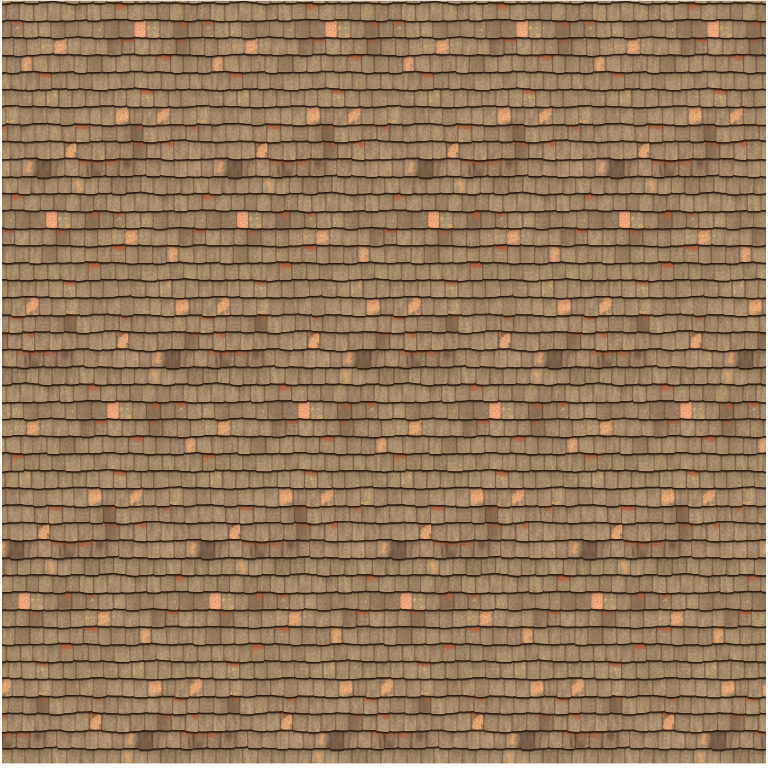
This texture is drawn by a Shadertoy shader. Its source:

```glsl
// Weathered clay roof tiles: wavy overlapping courses with dark shadow lines.
// A cell of 14 tiles by 11 courses repeats 4 by 4; each course slides sideways
// from cell to cell, and periodic gradient noise adds streaks, stains and chips.

#define CELLS 4.0
#define TILES 14.0
#define COURSES 11
#define WAVE 0.13
#define TILE_STEP 0.08
#define SHADOW_DEPTH 0.13
#define STREAKS 0.17
#define GRAIN 0.15
#define FRAME_LOW vec2(0.0026, 0.0060)
#define FRAME_HIGH vec2(0.9974, 0.9990)

const vec3 CLAY = vec3(0.71, 0.58, 0.46);
const vec3 OLIVE = vec3(0.65, 0.56, 0.42);
const vec3 UMBER = vec3(0.36, 0.27, 0.21);
const vec3 SHADOW = vec3(0.15, 0.09, 0.06);
const vec3 APRICOT = vec3(0.93, 0.65, 0.48);
const vec3 OCHRE = vec3(0.84, 0.65, 0.41);
const vec3 RUST = vec3(0.76, 0.40, 0.25);
const vec3 FRAME = vec3(0.99, 0.98, 0.97);

// Per course: first tile edge, slide in every second cell, wear, bare clay
const float START[COURSES] = float[](0.3, 9.6, 3.8, 1.3, 6.7, 2.2, 11.3, 8.4, 4.6, 1.6, 5.1);
const float SLIDE[COURSES] = float[](6.4, 7.5, 5.2, 10.7, 3.6, 8.3, 4.4, 9.1, 3.8, 9.45, 5.6);
const float WEAR[COURSES] = float[](0.2, 0.5, 0.6, 0.45, 0.15, 0.15, 0.5, 0.65, 0.6, 1.0, 0.15);
const float BARE[COURSES] = float[](0.0, 1.0, 0.6, 0.5, 0.0, 0.0, 0.6, 0.0, 0.6, 0.4, 0.3);

float wrap(float a, float n) { return a - n * floor((a + 0.5) / n); }

float hash(vec2 p) {
    vec3 q = fract(p.xyx * 0.1031);
    q += dot(q, q.yzx + 33.33);
    return fract((q.x + q.y) * q.z);
}

float corner(vec2 cell, vec2 offset, vec2 f, float period) {
    vec2 c = cell + offset;
    float angle = 6.2832 * hash(vec2(wrap(c.x, period), c.y) + 7.0);
    return dot(vec2(cos(angle), sin(angle)), f - offset);
}

// Gradient noise that repeats along x
float noise(vec2 p, float period) {
    vec2 i = floor(p), f = p - i;
    vec2 s = f * f * (3.0 - 2.0 * f);
    return mix(mix(corner(i, vec2(0, 0), f, period), corner(i, vec2(1, 0), f, period), s.x),
               mix(corner(i, vec2(0, 1), f, period), corner(i, vec2(1, 1), f, period), s.x), s.y);
}

int courseOf(int row) { return (row + COURSES) % COURSES; }

// Position along a course, in tiles of slightly uneven width
float along(float x, int row) {
    int k = courseOf(row);
    int band = (row + 2 * COURSES) / COURSES - 2;
    float odd = float((band + 2) % 2);
    float u = x - START[k] - odd * SLIDE[k] + float(band) - odd;
    return u + 0.2 * noise(vec2(u + 0.5, float(k) * 20.0 + 0.4), TILES);
}

// How far the lower edge of a course hangs into the next one
float overhang(float x, int row) {
    float u = along(x, row), k = float(courseOf(row));
    float id = wrap(floor(u), TILES), side = abs(fract(u) - 0.5);
    float stepDown = TILE_STEP * (hash(vec2(id, k + 40.0)) - 0.5);
    return 0.11 + WAVE * noise(vec2(u * 0.5, k * 20.0 + 9.5), TILES * 0.5)
         + stepDown - 0.25 * pow(side, 3.0);
}

vec3 tileColor(vec2 p, int row, float pixel) {
    int k = courseOf(row);
    float u = along(p.x, row), v = p.y - float(row), seed = float(k) * 20.0;
    float id = wrap(floor(u), TILES), f = fract(u), wear = WEAR[k];
    float tint = hash(vec2(id, seed)), chance = hash(vec2(id + 31.0, seed));
    float streak = noise(vec2(u * 4.0, v * 1.3 + seed), TILES * 4.0);
    float grain = noise(vec2(u * 7.0, v * 8.0 + seed), TILES * 7.0);
    float blotch = noise(vec2(u * 2.0, v * 2.5 + seed + 5.0), TILES * 2.0);

    // Body, streaks and dark stains
    vec3 color = mix(CLAY, OLIVE, mix(tint, 1.0 - wear, 0.5));
    color *= 0.97 + 0.14 * (tint - 0.5) + STREAKS * streak + GRAIN * grain;
    float damp = noise(vec2(u * 0.5, seed + 3.3), TILES * 0.5) + 0.5 * streak + 0.5 * (chance - 0.5);
    color = mix(color, UMBER, wear * 0.75 * smoothstep(0.0, 0.6, damp));

    // Rusty chips near the head of some tiles
    float chip = step(1.0 - 0.28 * wear, chance) * smoothstep(0.55, 0.2, v + 0.5 * blotch);
    color = mix(color, RUST, 0.8 * chip);

    // Bare clay: one marked tile per course plus a few stray flakes
    float radius = length(vec2(f - 0.5, v - 0.6));
    float marked = id < 0.5 || (k == 6 && abs(id - 11.0) < 0.5) ? BARE[k] : 0.0;
    float flake = smoothstep(0.12, -0.1, radius - 0.75 * marked + 0.5 * blotch + 0.4 * grain);
    flake *= step(0.01, marked);
    flake = max(flake, 0.6 * step(0.9, tint) * smoothstep(0.2, 0.45, blotch + 0.4 * grain));
    color = mix(color, mix(OCHRE, APRICOT, marked) * (1.0 + 0.2 * grain), flake);

    // Joints between neighbours
    float joint = 1.0 - smoothstep(0.0, 0.04 + pixel, min(f, 1.0 - f));
    return mix(color, UMBER, joint * (0.25 + 0.4 * chance));
}

void mainImage(out vec4 fragColor, in vec2 fragCoord) {
    vec2 uv = fragCoord / iResolution.xy;
    vec2 size = CELLS * vec2(TILES, float(COURSES));
    vec2 p = (uv - FRAME_LOW) / (FRAME_HIGH - FRAME_LOW);
    p = vec2(p.x, 1.0 - p.y) * size;
    vec2 pixel = size / iResolution.xy;

    // The course above overlaps this one and throws a shadow on it
    int row = int(floor(clamp(p.y, 0.0, size.y - 0.01)));
    float below = p.y - float(row) - overhang(p.x, row - 1);
    float shade = 1.0 - smoothstep(0.03, SHADOW_DEPTH + 0.05, below);
    vec3 lower = tileColor(p, row, pixel.x);
    lower *= 0.88 + 0.12 * smoothstep(0.1, 0.5, below);
    lower = mix(lower, SHADOW, 0.95 * shade);
    vec3 upper = tileColor(p, row - 1, pixel.x);
    vec3 color = mix(upper, lower, smoothstep(-0.5, 0.5, below / pixel.y));

    // Thin pale frame
    vec2 inside = min(uv - FRAME_LOW, FRAME_HIGH - uv) * iResolution.xy + 0.5;
    float mask = clamp(min(inside.x, inside.y), 0.0, 1.0);
    fragColor = vec4(mix(FRAME, color, mask), 1.0);
}
```
